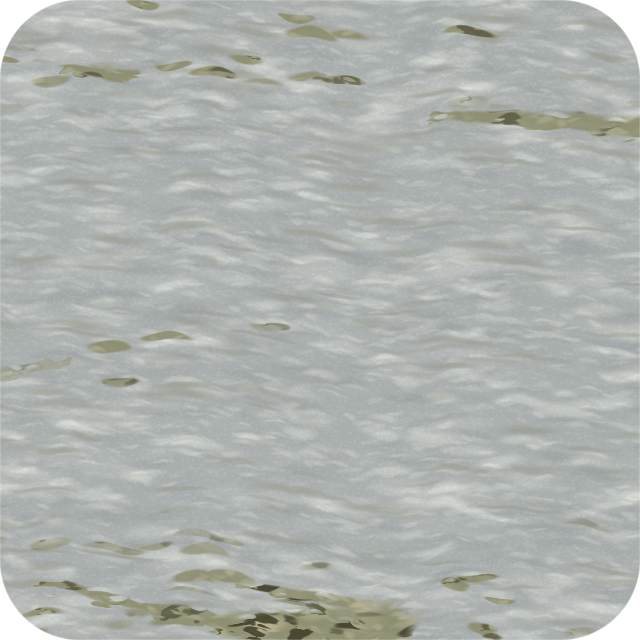
A Shadertoy shader for this texture:

```glsl
vec2 hash2(vec2 p) {
    vec3 q = fract(p.xyx * vec3(0.1031, 0.1030, 0.0973));
    q += dot(q, q.yzx + 33.33);
    return fract((q.xx + q.yz) * q.zy);
}

// Soft lens-shaped flakes, one per cell; share sets how many are visible
float flakes(vec2 p, float share) {
    vec2 cell = floor(p);
    float cover = 0.0;
    for (int y = -1; y <= 1; y++)
    for (int x = -1; x <= 1; x++) {
        vec2 id = cell + vec2(x, y);
        vec2 shape = hash2(id + 71.0);
        vec2 d = p - id - hash2(id);
        d.y += 0.16 * sin(d.x * 4.0 + shape.x * 6.3);
        d /= vec2(0.4 + 0.55 * shape.x, 0.25 + 0.4 * shape.y);
        float strength = smoothstep(1.0 - share, 1.0, hash2(id + 137.0).x);
        cover = max(cover, strength * smoothstep(1.0, 0.25, length(d)));
    }
    return cover;
}

// Layered sines bend the grain into uneven ripples
vec2 ripple(vec2 p) {
    float f = 9.0;
    for (int i = 0; i < 5; i++) {
        p += vec2(0.05, 0.06) / f * sin(p.yx * vec2(2.5, 1.0) * f + f);
        f *= 1.9;
    }
    return p;
}

// Tapered smear, narrow at a and full width at b
float smear(vec2 p, vec2 a, vec2 b, float width) {
    vec2 along = b - a;
    float h = clamp(dot(p - a, along) / dot(along, along), 0.0, 1.0);
    float w = width * mix(0.45, 1.0, h);
    return smoothstep(w, w * 0.45, length(p - a - along * h));
}

void mainImage(out vec4 fragColor, in vec2 fragCoord) {
    vec2 uv = fragCoord / iResolution.xy;
    vec2 bent = ripple(uv);
    vec2 p = bent + vec2(0.0, 0.07 * uv.x);

    // Grey stone with pale flakes at three sizes
    float broad = flakes(p * vec2(6.0, 19.0) + 3.0, 0.75);
    float medium = flakes(p * vec2(13.0, 41.0) + 17.0, 0.75);
    float fine = flakes(p * vec2(29.0, 80.0) + 41.0, 0.85);
    float shade = flakes(p * vec2(11.0, 46.0) + 83.0, 0.75);
    float grain = flakes(uv * vec2(170.0, 190.0), 1.0);
    float pale = 0.055 * broad + 0.09 * medium + 0.06 * fine;
    vec3 color = vec3(0.668, 0.689, 0.685) + pale * vec3(1.05, 1.0, 0.88);
    color -= shade * vec3(0.035, 0.036, 0.032);
    color += (grain - 0.25) * vec3(0.035, 0.03, 0.035);

    // Warm stains and thin seams
    float seam = flakes(p * vec2(9.0, 65.0) + 29.0, 0.4);
    color = mix(color, vec3(0.61, 0.615, 0.565), 0.6 * seam);

    // Ragged olive smears and the crust at the lower edge
    float rough = flakes(bent * vec2(40.0, 65.0) + 7.0, 1.0);
    vec2 q = bent + 0.014 * (vec2(rough, fine) - 0.3);
    float crust = max(smear(q, vec2(0.35, 0.015), vec2(0.60, 0.025), 0.055),
                      smear(q, vec2(0.37, 0.080), vec2(0.57, 0.060), 0.014));
    float grime = max(smear(q, vec2(0.68, 0.815), vec2(1.02, 0.795), 0.021),
                      smear(q, vec2(0.09, 0.885), vec2(0.20, 0.875), 0.013));
    grime = max(grime, smear(q, vec2(0.06, 0.085), vec2(0.35, 0.015), 0.015));
    grime = max(grime, 0.5 * smear(q, vec2(0.10, 0.430), vec2(-0.02, 0.41), 0.013));

    // Small scattered flecks gather in bands
    float bands = smoothstep(0.80, 0.90, uv.y) + smoothstep(0.24, 0.08, uv.y)
                + smoothstep(0.09, 0.03, abs(uv.y - 0.45)) * smoothstep(0.7, 0.2, uv.x);
    float flecks = flakes(p * vec2(14.0, 44.0) + 59.0, 0.3);
    grime = max(grime, smoothstep(0.12, 0.6, flecks) * min(bands, 1.0));

    float buff = flakes(q * vec2(16.0, 30.0) + 23.0, 0.9);
    float pits = flakes(q * vec2(21.0, 50.0) + 11.0, 0.65);
    vec3 olive = mix(vec3(0.54, 0.54, 0.41), vec3(0.64, 0.64, 0.51), rough);
    color = mix(color, olive, 0.85 * max(grime, crust));
    color = mix(color, vec3(0.77, 0.73, 0.60), crust * buff * 0.8);
    float dark = max(crust, 0.65 * grime) * smoothstep(0.15, 0.6, pits);
    color = mix(color, vec3(0.24, 0.23, 0.15), 0.85 * dark);

    // White rounded corners
    vec2 corner = max(abs(uv - 0.5) - 0.375, 0.0);
    float edge = 1.0 / iResolution.y;
    float outside = smoothstep(-edge, edge, length(corner) - 0.125);
    fragColor = vec4(mix(color, vec3(1.0), outside), 1.0);
}
```
